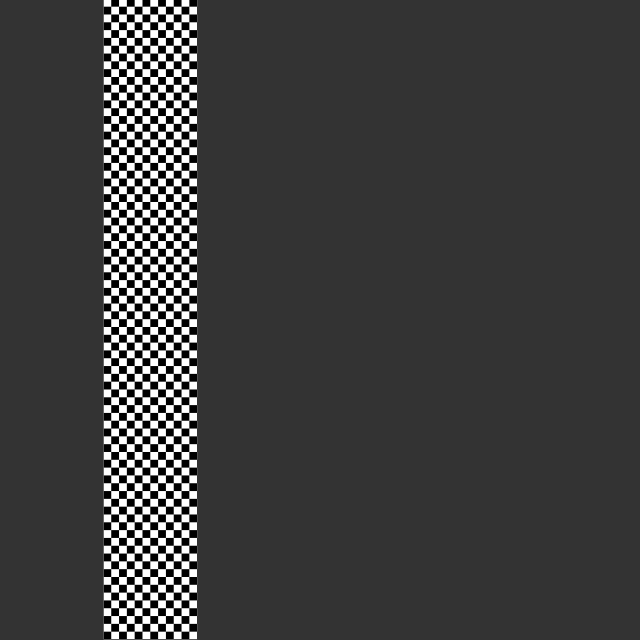
Give the GLSL for this background, as a WebGL 1 fragment shader.

```glsl
precision highp float;
// A plain dark grey field crossed by one tall checkered strip left of centre.
// The checker is the product of two smoothed square waves, cut to the strip
// by a soft box mask; all lengths are fractions of the canvas.

uniform vec2 u_resolution;

const vec3 FIELD_GREY = vec3(0.2);
const float CELL = 0.012207;               // side of one square
const vec2 STRIP_ORIGIN = vec2(0.1616, 0.0008);
const vec2 STRIP_CELLS = vec2(12.0, 82.0);

// Square wave of -1 and +1 per cell, ramped over one pixel at each edge.
vec2 squareWave(vec2 cells, vec2 pixel) {
  vec2 edgeDistance = 0.5 - abs(fract(cells) - 0.5);
  vec2 parity = 1.0 - 2.0 * mod(floor(cells), 2.0);
  return parity * clamp(2.0 * edgeDistance / pixel, 0.0, 1.0);
}

// Checker value from 0 to 1, dark in the lower left cell.
float checker(vec2 cells, vec2 pixel) {
  vec2 wave = squareWave(cells, pixel);
  return 0.5 - 0.5 * wave.x * wave.y;
}

// Coverage of the box from zero to size, softened over one pixel.
float boxMask(vec2 p, vec2 size, vec2 pixel) {
  vec2 inside = clamp(min(p, size - p) / pixel + 0.5, 0.0, 1.0);
  return inside.x * inside.y;
}

void main() {
  vec2 uv = gl_FragCoord.xy / u_resolution;
  vec2 cells = (uv - STRIP_ORIGIN) / CELL;
  vec2 pixel = 1.0 / (u_resolution * CELL);

  vec3 strip = vec3(checker(cells, pixel));
  float coverage = boxMask(cells, STRIP_CELLS, pixel);
  gl_FragColor = vec4(mix(FIELD_GREY, strip, coverage), 1.0);
}
```
